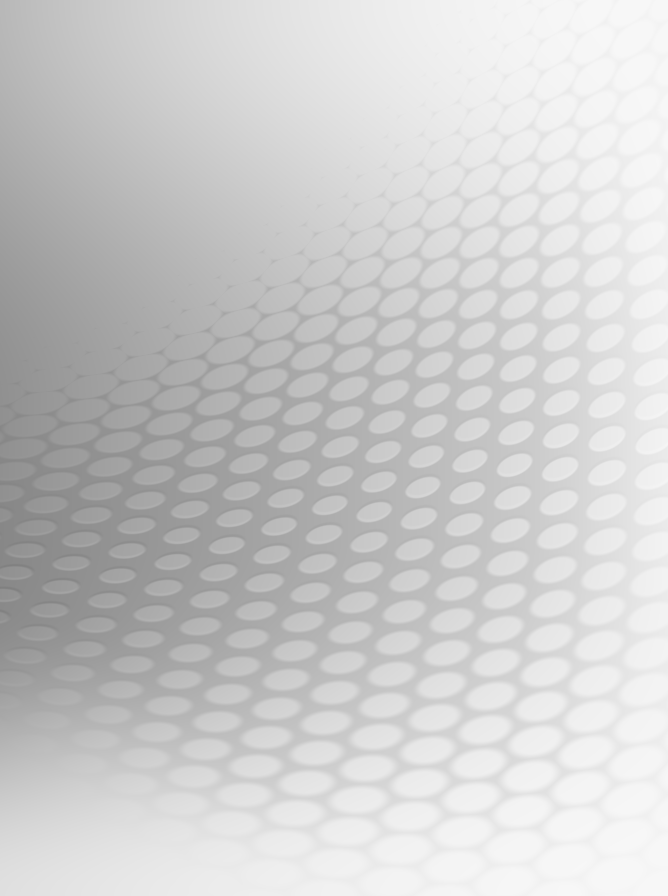
Write a Shadertoy shader that draws this background.

```glsl
// A bright grey sheet of perforated dots, bent in perspective and softly out of focus.
// A smooth warp turns the canvas into hexagonal lattice coordinates; discs drawn there
// grow, blur and fade away from a slanting focal band, over a three-column grey gradient.

#define DOT_RADIUS 0.29
#define DOT_CONTRAST 0.085
#define FOCUS_BLUR 0.015
#define BLUR_ABOVE 0.016
#define BLUR_BELOW 0.032
#define RIM_LIGHT 0.035
#define SHEET_SIZE vec2(5.72, 7.68)
#define LATTICE_ORIGIN vec2(3.70, 3.39)

// Sheet position (y down) to lattice coordinates.
vec2 warpToLattice(vec2 p) {
    vec2 q = p - LATTICE_ORIGIN;
    float y = q.y;
    float s = q.x + y * (0.083 + y * (0.02 + 0.0025 * y));
    float density = 2.79 - 0.225 * y - 0.008 * s * s
                  + 0.04 * max(s, 0.0) * (y - 1.6);
    float row = (y - 0.07 * s + 0.01 * s * s) / (1.0 + 0.063 * s);
    return vec2(s * density, row * (3.81 - 0.017 * row));
}

// Distance to the nearest lattice point in the hexagonal metric.
float hexDistance(vec2 lattice) {
    vec2 cell = fract(lattice);
    float nearest = 9.0;
    for (int i = 0; i < 4; i++) {
        vec2 d = cell - vec2(i & 1, i >> 1);
        nearest = min(nearest, dot(d, d) + d.x * d.y);
    }
    return sqrt(nearest);
}

float disc(vec2 lattice, float radius, float blur) {
    return 1.0 - smoothstep(radius - blur, radius + blur, hexDistance(lattice));
}

// Grey of the lit sheet: vertical profiles blended across the width.
float sheetTone(float t, float h) {
    float left = 0.72 - 0.155 * smoothstep(0.0, 0.45, h)
               + 0.31 * smoothstep(0.68, 1.0, h);
    float middle = 0.91 - 0.145 * smoothstep(0.0, 0.42, h)
                 + 0.18 * smoothstep(0.6, 1.0, h);
    float right = 0.97 - 0.02 * smoothstep(0.15, 0.5, h)
                + 0.02 * smoothstep(0.65, 1.0, h);
    return left * (1.0 - t) * (1.0 - 2.0 * t)
         + middle * 4.0 * t * (1.0 - t)
         + right * t * (2.0 * t - 1.0);
}

// Depth of the gaps between dots, fading toward the hazy borders.
float gapDepth(float t, float h) {
    float across = smoothstep(-0.4, 0.5, t) * (1.0 - 0.7 * smoothstep(0.75, 1.05, t));
    float top = mix(0.5, 1.0, smoothstep(0.0, 0.45, h));
    float bottom = 1.0 - 0.7 * smoothstep(0.85, 1.0, h);
    float lowerLeft = 1.0 - smoothstep(0.6, 0.85, h - 0.6 * t);
    return DOT_CONTRAST * across * top * bottom * lowerLeft;
}

void mainImage(out vec4 fragColor, in vec2 fragCoord) {
    vec2 uv = fragCoord / iResolution.xy;
    float t = uv.x;
    float h = 1.0 - uv.y;
    vec2 p = vec2(t, h) * SHEET_SIZE;
    vec2 lattice = warpToLattice(p);

    // Signed height above the focal band sets dot size and blur.
    float above = 5.1 - 0.23 * p.x - p.y;
    float mergeHeight = 1.8 + 0.13 * p.x * p.x;
    float growth = 0.26 * pow(max(above, 0.0) / mergeHeight, 1.3)
                 + 0.043 * max(-above, 0.0);
    float radius = DOT_RADIUS + 0.05 * t + growth;
    float blur = FOCUS_BLUR + BLUR_ABOVE * max(above, 0.0)
               + BLUR_BELOW * max(-above, 0.0) + 0.5 * fwidth(lattice.y);

    // Discs, with a thin bright lower rim where they are sharp.
    float dots = disc(lattice, radius, blur);
    float inner = disc(lattice + vec2(0.0, 0.1), radius, blur);
    float sharpness = exp(-1.5 * above * above);
    float rim = (dots - inner) * RIM_LIGHT * sharpness * (1.0 - 0.7 * t);

    float grey = sheetTone(t, h) - gapDepth(t, h) * (1.0 - dots) + rim;
    fragColor = vec4(vec3(clamp(grey, 0.0, 1.0)), 1.0);
}
```
